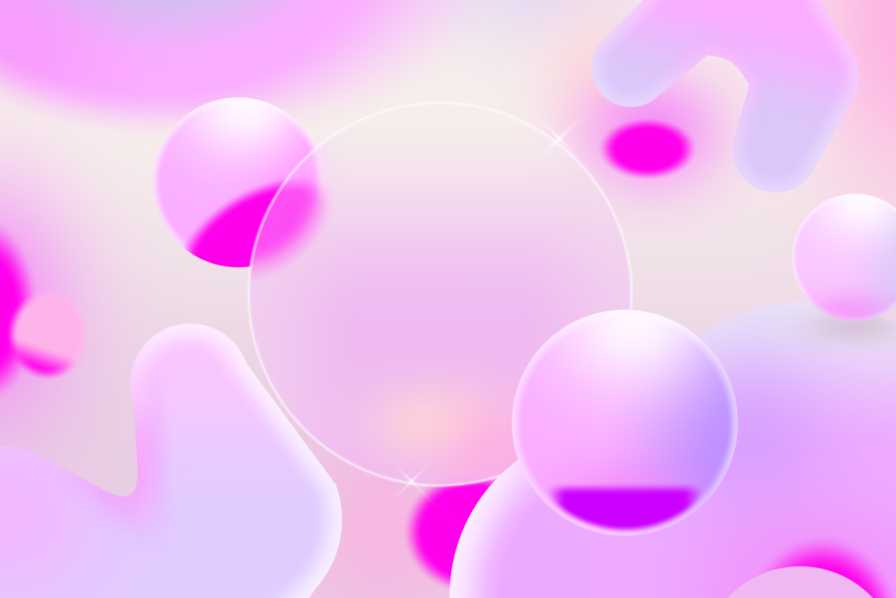
Reproduce this background procedurally as a WebGL 2 fragment shader.

```glsl
#version 300 es
precision highp float;
uniform vec2 u_resolution;
out vec4 fragColor;

// Palette
const vec3 WHITE = vec3(1, .985, 1), CREAM = vec3(.965, .935, .925);
const vec3 MAUVE = vec3(.91, .81, .89), PEACH = vec3(1, .86, .84);
const vec3 ROSE = vec3(1, .66, .88), PINK = vec3(.98, .68, 1);
const vec3 ORCHID = vec3(.96, .51, .98), LILAC = vec3(.94, .72, .95);
const vec3 LAVENDER = vec3(.86, .78, .98), PERIWINKLE = vec3(.74, .56, 1);
const vec3 MAGENTA = vec3(1, 0, .93), VIOLET = vec3(.8, 0, 1);
// Circles: centre and radius in canvas heights
const vec3 GLASS = vec3(.736, .508, .32), LOW_BALL = vec3(1.338, -.113, .166);
const vec3 LEFT_BALL = vec3(.398, .695, .142), RIGHT_BALL = vec3(1.43, .57, .106);
const vec3 MAIN_BALL = vec3(1.045, .293, .189);
const vec2 SPARK_TOP = vec2(.935, .768), SPARK_LOW = vec2(.688, .195);
const float RING_WIDTH = .0055, FROST_BLUR = .035;

// Opacity inside distance d with a border of the given softness
float fill(float d, float soft) { return 1. - smoothstep(-soft, soft, d); }
float cover(float d) { return fill(d, 1. / u_resolution.y); }
float rim(float d, float width) { return smoothstep(-width, 0., d); }

// Blends in a gaussian spot at xy, sized wh
void tint(inout vec3 col, vec3 c, float amount, vec2 p, float x, float y, float w, float h) {
    vec2 q = (p - vec2(x, y)) / vec2(w, h);
    col = mix(col, c, amount * exp(-dot(q, q)));
}

float ellipse(vec2 p, float x, float y, float w, float h, float soft) {
    return fill(length((p - vec2(x, y)) / vec2(w, h)) - 1., soft);
}

float circle(vec2 p, vec3 c) { return length(p - c.xy) - c.z; }

float taper(vec2 p, vec3 a, vec3 b) {
    vec2 ab = b.xy - a.xy;
    return circle(p, mix(a, b, clamp(dot(p - a.xy, ab) / dot(ab, ab), 0., 1.)));
}

float smin(float a, float b, float k) {
    float h = max(k - abs(a - b), 0.) / k;
    return min(a, b) - h * h * k * .25;
}

float sparkle(vec2 p, float size) {
    vec2 q = abs(vec2(p.x + p.y, p.x - p.y)) / size;
    return min(exp(-dot(q, vec2(21, 2))) + exp(-dot(q, vec2(2, 21))), 1.);
}

// Glossy ball, q spans -1 to 1 across it
vec3 ballColor(vec2 q, vec3 left, vec3 right) {
    vec3 col = mix(left, right, smoothstep(-.3, .95, q.x - .15 * q.y));
    tint(col, WHITE, .95, q, .1, .9, .75, .65);
    return mix(col, WHITE, .55 * smoothstep(.9, 1., length(q)));
}

vec3 backdrop(vec2 p) {
    vec3 col = mix(MAUVE, CREAM, smoothstep(.2, .85, p.y));
    tint(col, LAVENDER, .55, p, .9, 1.04, .2, .12);
    tint(col, ROSE, .85, p, 1.52, .97, .17, .3);
    tint(col, ROSE, .6, p, .64, .12, .15, .2);
    // Blurred dome
    float l = length((p - vec2(.273, 1.117)) / vec2(.46, .31));
    vec3 dome = mix(LAVENDER * .96, PINK, smoothstep(.3, .75, l));
    tint(dome, ORCHID, .4, p, .02, .93, .15, .15);
    col = mix(col, dome, fill(l - 1., mix(.14, .3, smoothstep(.3, .7, p.x))));
    // Hot border glow with a small bead
    tint(col, ORCHID, .9, p, -.03, .49, .15, .2);
    col = mix(col, MAGENTA, ellipse(p, -.03, .48, .075, .125, .3));
    vec3 bead = mix(MAGENTA, ROSE + .04, smoothstep(.4, .45, p.y + .35 * p.x));
    col = mix(col, bead, ellipse(p, .08, .44, .06, .066, .18));
    // Soft spots
    tint(col, PEACH, .7, p, 1., .88, .09, .11);
    tint(col, ORCHID, .85, p, 1.09, .78, .12, .1);
    col = mix(col, MAGENTA, ellipse(p, 1.083, .751, .068, .043, .25));
    return mix(col, MAGENTA, ellipse(p, .79, .11, .1, .09, .18));
}

void main() {
    vec2 p = gl_FragCoord.xy / u_resolution.y;
    vec3 col = backdrop(p);
    // Frosted disc
    float dGlass = circle(p, GLASS), inside = cover(dGlass);
    vec3 c = mix(LILAC, CREAM, smoothstep(.45, .83, p.y));
    c = mix(c, MAUVE + .04, .6 * smoothstep(.12, .32, abs(p.x - GLASS.x)));
    tint(c, PEACH, .85, p, .73, .29, .12, .07);
    tint(c, ROSE, .7, p, .83, .24, .1, .09);
    col = mix(col, c, .95 * inside);
    // Left ball, blurred behind the disc
    float d = circle(p, LEFT_BALL);
    vec2 q = (p - LEFT_BALL.xy) / LEFT_BALL.z;
    c = ballColor(q, PINK, ORCHID + .05);
    float hot = ellipse(q - vec2(0, .4 * q.x), .22, -.75, .85, .55, .18);
    c = mix(c, MAGENTA, hot * (1. - .35 * inside));
    col = mix(col, c, mix(cover(d), .85 * fill(d, FROST_BLUR), inside));
    // Arch
    vec3 a = vec3(1.162, .984, .072), b = vec3(1.279, .98, .088), e = vec3(1.348, .873, .088);
    d = min(taper(p, vec3(1.055, .887, .066), a), taper(p, a, b));
    d = smin(d, min(taper(p, b, e), taper(p, e, vec3(1.297, .75, .072))), .02);
    c = mix(LAVENDER, PINK, smoothstep(.82, 1., p.y + .3 * (p.x - 1.2)));
    tint(c, ORCHID, .5 * rim(d, .04), p, 1.21, .88, .1, .1);
    col = mix(col, mix(c, WHITE, .3 * rim(d, .035)), cover(d));
    // Lower left blob
    d = smin(taper(p, vec3(.318, .359, .1), vec3(.4, .131, .172)),
             taper(p, vec3(0, .102, .152), vec3(.352, -.094, .156)), .06);
    c = mix(LAVENDER + .02, PINK + vec3(0, .1, 0), smoothstep(.12, .42, p.y));
    tint(c, PINK, .7, p, 0., .14, .16, .14);
    tint(c, ORCHID, .9 * rim(d, .07), p, .23, .24, .08, .12);
    c = mix(c, WHITE, .7 * rim(d, .05) * smoothstep(.2, .5, p.x + .4 * p.y));
    col = mix(col, c, cover(d));
    // Disc rim and sparkles
    col = mix(col, WHITE, .75 * fill(abs(dGlass), RING_WIDTH) * 2. * .9);
    col = mix(col, WHITE, max(sparkle(p - SPARK_TOP, .07), sparkle(p - SPARK_LOW, .05)));
    // Lower right blob
    d = smin(circle(p, vec3(1.035, .004, .283)), circle(p, vec3(1.348, .18, .316)), .05);
    c = mix(vec3(.93, .67, 1), vec3(.92, .9, .97), smoothstep(.24, .5, p.y));
    tint(c, PERIWINKLE, .4, p, 1.26, .28, .12, .15);
    c = mix(c, WHITE, .8 * rim(d, .09) * fill(p.x - .92, .13));
    tint(c, MAUVE * .9, .7, p, 1.43, .455, .08, .03);
    tint(c, ORCHID, .8, p, 1.37, 0., .18, .13);
    c = mix(c, MAGENTA, ellipse(p, 1.375, -.06, .11, .135, .25));
    col = mix(mix(col, c, cover(d)), LILAC, cover(circle(p, LOW_BALL)));
    // Front balls
    q = (p - RIGHT_BALL.xy) / RIGHT_BALL.z;
    c = ballColor(q, PINK + vec3(0, .1, 0), LAVENDER);
    tint(c, ORCHID, .6, q, -.1, -.85, .7, .3);
    col = mix(col, c, cover(circle(p, RIGHT_BALL)));
    q = (p - MAIN_BALL.xy) / MAIN_BALL.z;
    c = ballColor(q, PINK, PERIWINKLE);
    tint(c, ORCHID, .6, q, 0., -.65, .65, .3);
    float pool = fill(q.y + .58, .06) * fill(length(q) - .94, .04) * fill(abs(q.x) - .61, .11);
    col = mix(col, mix(c, VIOLET, pool), cover(circle(p, MAIN_BALL)));
    fragColor = vec4(col, 1);
}
```
